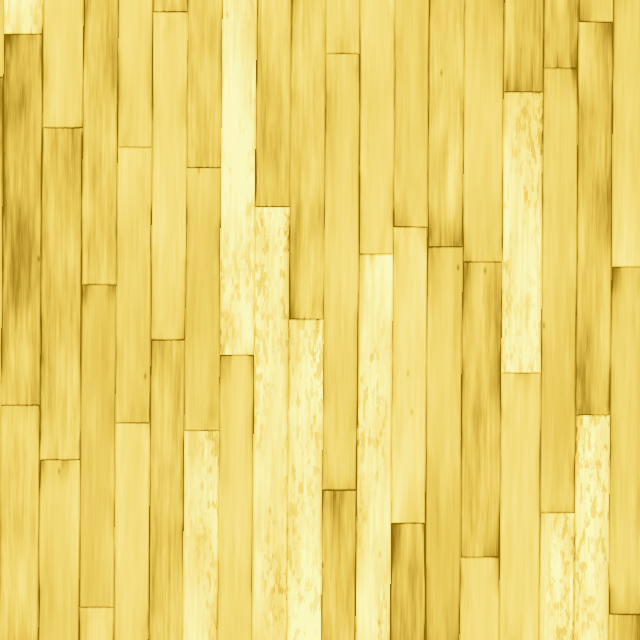
Give the GLSL for this texture, as a WebGL 2 fragment shader.

```glsl
#version 300 es
precision highp float;
// Narrow vertical wooden planks in golden yellow, staggered and weathered.

uniform vec2 u_resolution;
out vec4 outColor;

const float PLANK_PITCH = 0.054;
const float FIRST_EDGE = 0.0234;
const float LEAN = 0.0078;

float hash(vec2 p) {
    vec3 q = fract(vec3(p.xyx) * vec3(0.1031, 0.1030, 0.0973));
    q += dot(q, q.yzx + 33.33);
    return fract((q.x + q.y) * q.z);
}

float noise(vec2 p) {
    vec2 cell = floor(p), f = fract(p);
    f = f * f * (3.0 - 2.0 * f);
    float low = mix(hash(cell), hash(cell + vec2(1, 0)), f.x);
    float high = mix(hash(cell + vec2(0, 1)), hash(cell + vec2(1, 1)), f.x);
    return mix(low, high, f.y);
}

float fbm(vec2 p) {
    float sum = 0.0, weight = 0.533;
    for (int i = 0; i < 4; i++) {
        sum += weight * noise(p);
        p = p * 2.03 + 17.3;
        weight *= 0.5;
    }
    return sum;
}

// Left edge of a column; boards are wider near both sides of the floor.
float columnEdge(float i) {
    float widening = smoothstep(12.7, 15.3, i) + smoothstep(0.0, 2.2, i) - 1.0;
    return FIRST_EDGE + PLANK_PITCH * i + 0.017 * widening;
}

// Soft line of a given half width around distance zero.
float seam(float dist, float halfWidth, float blur) {
    return 1.0 - smoothstep(max(halfWidth - blur, 0.0), halfWidth + blur, abs(dist));
}

// Tone 0 is dark brown-gold, tone 5 is pale cream.
vec3 woodColor(float tone) {
    vec3 c = mix(vec3(0.67, 0.53, 0.12), vec3(0.82, 0.68, 0.25), clamp(tone, -0.7, 1.0));
    c = mix(c, vec3(0.90, 0.78, 0.34), clamp(tone - 1.0, 0.0, 1.0));
    c = mix(c, vec3(0.94, 0.84, 0.44), clamp(tone - 2.0, 0.0, 1.0));
    c = mix(c, vec3(0.96, 0.88, 0.53), clamp(tone - 3.0, 0.0, 1.0));
    return mix(c, vec3(0.97, 0.93, 0.65), clamp(tone - 4.0, 0.0, 1.8));
}

// Fine fibres, broad streaks and cloudy stains.
float grain(vec2 p, float seed, float roughness) {
    vec2 q = p + seed * vec2(3.7, 9.1);
    float fibres = fbm(q * vec2(230.0, 14.0)) - 0.5;
    float streaks = fbm(q * vec2(65.0, 4.0)) - 0.5;
    float clouds = fbm(q * vec2(26.0, 8.0)) - 0.5;
    return fibres * mix(1.2, 2.4, roughness) + streaks * 1.6 + clouds * mix(1.2, 3.4, roughness);
}

// Fine vertical flaking where pale paint has worn away.
float flakes(vec2 p, float seed) {
    vec2 q = p + seed * vec2(5.3, 2.9);
    float chips = smoothstep(0.46, 0.72, fbm(q * vec2(230.0, 75.0)));
    return chips * smoothstep(0.32, 0.68, fbm(q * vec2(30.0, 6.0)));
}

// Sparse dark nicks, one possible in each cell.
float nicks(vec2 p, float blur) {
    vec2 grid = vec2(24.0, 13.0);
    vec2 cell = floor(p * grid);
    vec2 centre = 0.25 + 0.5 * vec2(hash(cell + 3.1), hash(cell + 8.7));
    vec2 offset = (fract(p * grid) - centre) / grid;
    float dist = length(offset * vec2(1.0, 0.4));
    return step(0.92, hash(cell + 21.0)) * seam(dist, 0.0014, 0.0012 + blur);
}

void main() {
    vec2 uv = gl_FragCoord.xy / u_resolution;
    float blur = 0.7 / min(u_resolution.x, u_resolution.y);
    vec2 p = vec2(uv.x + LEAN * (1.0 - uv.y), uv.y);
    p.x += 0.0012 * (noise(vec2(p.x * 18.0, p.y * 5.0)) - 0.5);

    // Find the column and its two edges.
    float column = -1.0;
    for (float i = 0.0; i < 19.0; i++) column = p.x >= columnEdge(i) ? i : column;
    float leftGap = p.x - columnEdge(column);
    float rightGap = columnEdge(column + 1.0) - p.x;

    // Cut the column into staggered boards.
    float boardLength = mix(0.4, 0.72, hash(vec2(column + 5.0, 2.0)));
    float along = p.y / boardLength + hash(vec2(column + 9.0, 7.0)) * 4.0;
    float endGap = min(fract(along), 1.0 - fract(along)) * boardLength;
    vec2 board = vec2(column + 2.0, floor(along) + 11.0);
    float seed = hash(board);
    float kind = hash(board + 40.0);
    float pale = step(0.79, kind);
    float stained = 1.0 - step(0.33, kind);

    // Board tone with a lengthwise drift, grain, wear and stains.
    float tone = 3.2 + 1.3 * (seed - 0.5) + 1.9 * pale - 0.95 * stained;
    tone += 1.3 * (noise(vec2(seed * 91.0, p.y * 5.0)) - 0.5);
    tone += grain(p, seed, max(0.4 * pale, stained));
    tone -= 2.1 * pale * flakes(p, seed);
    float sideGap = min(leftGap, rightGap);
    float dirt = smoothstep(0.42, 0.75, fbm(p * vec2(45.0, 11.0) + seed * 31.0));
    tone -= dirt * (1.6 * exp(-sideGap * 170.0) + 1.6 * exp(-endGap * 22.0));
    tone -= 2.0 * nicks(p, blur);

    // Seams of uneven darkness between boards.
    float nearestEdge = leftGap < rightGap ? column : column + 1.0;
    float depth = mix(1.0, 2.9, hash(vec2(nearestEdge + 4.0, 15.0)));
    depth *= mix(0.65, 1.25, noise(vec2(nearestEdge * 7.0, p.y * 14.0)));
    float sideSeam = depth * seam(sideGap, 0.0013, 0.0009 + blur);
    float endSeam = mix(1.4, 2.9, seed) * seam(endGap, 0.0011, 0.0007 + blur);
    tone -= max(sideSeam, endSeam);

    outColor = vec4(woodColor(tone), 1.0);
}
```
